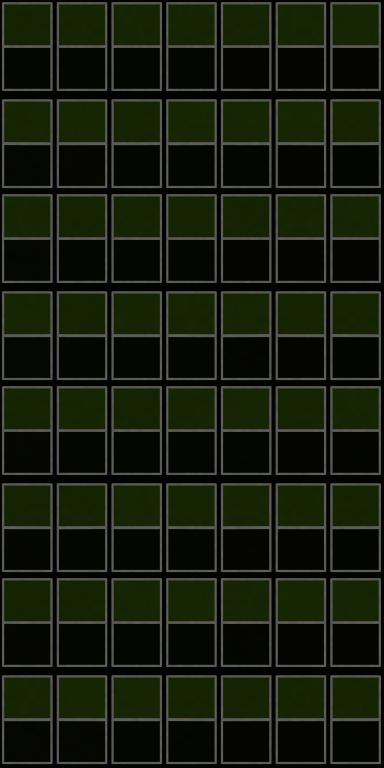
Write a WebGL 2 fragment shader that draws this pattern.

```glsl
#version 300 es
precision highp float;
// Seven columns by eight rows of grey-framed panels on black.
// Each panel is a box distance outline, split by a bar into a green upper
// half and a near-black lower half; rows come in pairs with uneven gaps.
uniform vec2 u_resolution;
out vec4 fragColor;

float hash(vec2 p) {
  p = fract(p * vec2(0.1031, 0.1137));
  p += dot(p, p.yx + 33.33);
  return fract((p.x + p.y) * p.x * 17.31);
}

float noise(vec2 p) {
  vec2 i = floor(p), f = fract(p);
  f = f * f * (3.0 - 2.0 * f);
  return mix(mix(hash(i), hash(i + vec2(1, 0)), f.x),
             mix(hash(i + vec2(0, 1)), hash(i + vec2(1, 1)), f.x), f.y);
}

float boxDistance(vec2 p, vec2 halfSize) {
  vec2 d = abs(p) - halfSize;
  return length(max(d, 0.0)) + min(max(d.x, d.y), 0.0);
}

// Coverage of a line of the given half width at distance d
float stroke(float d, float halfWidth, float soft) {
  return 1.0 - smoothstep(halfWidth - soft, halfWidth + soft, abs(d));
}

void main() {
  // Canvas width is 1, height is 2, measured from the top
  vec2 uv = gl_FragCoord.xy / u_resolution;
  vec2 p = vec2(uv.x, 2.0 * (1.0 - uv.y));
  float soft = max(0.0014, 0.65 / u_resolution.x);

  // Panel index and local position, y pointing down
  float column = min(floor(p.x / 0.1425), 6.0);
  float pairY = mod(p.y, 0.5);
  float second = step(0.248, pairY);
  vec2 id = vec2(column, 2.0 * floor(p.y / 0.5) + second);
  vec2 q = vec2(p.x - 0.1425 * column - 0.0711,
                pairY - mix(0.1213, 0.3742, second));

  // Frame, and a divider that tilts slightly from panel to panel
  float frame = boxDistance(q, vec2(0.0630, 0.1128));
  float tilt = (hash(id + 7.0) - 0.5) * 0.012 * second;
  float divider = q.y + tilt * q.x;
  float inside = 1.0 - smoothstep(-soft, soft, frame);
  float lower = smoothstep(-soft, soft, divider);

  // Fills with faint tonal drift and grain
  float drift = 0.94 + 0.08 * hash(id) + 0.06 * noise(p * 60.0);
  vec3 green = vec3(0.083, 0.140, 0.012) * drift;
  vec3 dark = vec3(0.018, 0.025, 0.008) * drift * (1.0 - 0.04 * column);
  vec3 color = mix(vec3(0.010, 0.008, 0.012), mix(green, dark, lower), inside);

  // Grey lines, worn a little along their length
  float wear = 0.94 + 0.10 * noise(p * 90.0 + 5.0);
  float frameLine = stroke(frame, 0.0029, soft);
  float dividerLine = stroke(divider, 0.0034 + 0.0005 * second, soft) * inside;
  color = mix(color, vec3(0.365, 0.368, 0.355) * wear,
              max(frameLine, dividerLine));

  fragColor = vec4(color, 1.0);
}
```
